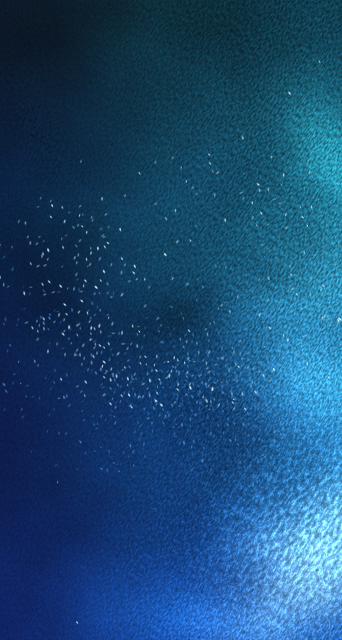
Give the GLSL for this background, as a WebGL 2 fragment shader.

```glsl
#version 300 es
precision highp float;
// Blue and teal powder mist glowing from the right, with drifting pale flecks.
uniform vec2 u_resolution;
out vec4 fragColor;

vec2 hash2(vec2 p) {
  vec3 q = fract(p.xyx * vec3(0.1031, 0.1030, 0.0973));
  q += dot(q, q.yzx + 33.33);
  return fract((q.xx + q.yz) * q.zy);
}

float gradientDot(vec2 cell, vec2 offset) {
  float angle = 6.2832 * hash2(cell + 400.0).x;
  return dot(vec2(cos(angle), sin(angle)), offset);
}

float gradientNoise(vec2 p) {
  vec2 i = floor(p), f = fract(p), e = vec2(0, 1);
  vec2 w = f * f * f * (f * (f * 6.0 - 15.0) + 10.0);
  return mix(mix(gradientDot(i, f), gradientDot(i + e.yx, f - e.yx), w.x),
             mix(gradientDot(i + e, f - e), gradientDot(i + 1.0, f - 1.0), w.x), w.y);
}

float fbm(vec2 p) {
  float sum = 0.0, amp = 0.6;
  for (int i = 0; i < 4; i++) {
    sum += amp * gradientNoise(p);
    p = mat2(1.6, 1.2, -1.2, 1.6) * p + 7.3;
    amp *= 0.5;
  }
  return sum;
}

mat2 rotation(float a) { return mat2(cos(a), -sin(a), sin(a), cos(a)); }

// Soft elliptical spot, tilted by an angle.
float glow(vec2 p, vec2 center, vec2 size, float tilt) {
  vec2 d = rotation(tilt) * (p - center) / size;
  return exp(-dot(d, d));
}

// One grid of small tilted flecks; returns their brightness.
float flecks(vec2 p, float cells, float density, float seed) {
  vec2 id = floor(p * cells);
  vec2 place = hash2(id + seed), look = hash2(id + seed + 57.0);
  vec2 d = fract(p * cells) - 0.5 - (place - 0.5) * 0.5;
  d = rotation(0.6 + (look.x - 0.5) * 1.6) * d / cells;
  vec2 size = vec2(0.0025, 0.0013) * mix(0.6, 1.15, look.y);
  float dist = (length(d / size) - 1.0) * size.y;
  float edge = 0.7 / u_resolution.y;
  float present = step(hash2(id + seed + 131.0).x, density);
  return present * smoothstep(edge, -edge, dist) * mix(0.35, 1.0, look.x * look.x);
}

// Vertical ramp through four colours.
vec3 ramp(float y, vec3 a, vec3 b, vec3 c, vec3 d) {
  vec3 color = mix(a, b, smoothstep(0.0, 0.32, y));
  color = mix(color, c, smoothstep(0.3, 0.65, y));
  return mix(color, d, smoothstep(0.65, 1.0, y));
}

void main() {
  vec2 uv = gl_FragCoord.xy / u_resolution;
  vec2 p = gl_FragCoord.xy / u_resolution.y;
  float cloud = fbm(p * 5.0 + 3.0);
  vec2 q = p + 0.05 * vec2(cloud, fbm(p * 6.0 + 19.0));

  // Dark left side, deep blue middle and bright right side.
  vec3 left = ramp(uv.y, vec3(0.06, 0.14, 0.39), vec3(0.05, 0.12, 0.31),
                   vec3(0.04, 0.13, 0.26), vec3(0.05, 0.10, 0.16));
  vec3 middle = ramp(uv.y, vec3(0.08, 0.27, 0.60), vec3(0.06, 0.22, 0.43),
                     vec3(0.07, 0.27, 0.38), vec3(0.05, 0.18, 0.23));
  vec3 right = ramp(uv.y, vec3(0.13, 0.42, 0.80), vec3(0.16, 0.50, 0.76),
                    vec3(0.11, 0.43, 0.55), vec3(0.06, 0.24, 0.31));
  float x = uv.x + 0.12 * cloud;
  vec3 color = mix(left, middle, smoothstep(0.0, 0.55, x));
  color = mix(color, right, smoothstep(0.5, 1.0, x));

  // Mist glows along the right and bottom edges.
  color += vec3(0.07, 0.25, 0.25) * glow(q, vec2(0.52, 0.76), vec2(0.09, 0.07), -0.9);
  color += vec3(0.08, 0.17, 0.19) * glow(q, vec2(0.54, 0.54), vec2(0.12, 0.10), 0.0);
  color += vec3(0.10, 0.22, 0.22) * glow(q, vec2(0.54, 0.37), vec2(0.12, 0.05), -0.4);
  color += vec3(0.36, 0.35, 0.23) * glow(q, vec2(0.50, 0.125), vec2(0.15, 0.075), 0.75);
  color += vec3(0.03, 0.11, 0.18) * glow(q, vec2(0.30, 0.04), vec2(0.13, 0.05), 0.0);
  color *= 1.0 - 0.22 * glow(q, vec2(0.28, 0.51), vec2(0.07, 0.04), 0.3);
  color *= 1.0 + 0.28 * cloud;

  // Fine slanted powder grain, coarser in the lower right.
  float coarse = glow(p, vec2(0.50, 0.17), vec2(0.20, 0.17), 0.6);
  vec2 g = rotation(1.0) * p;
  float grain = mix(gradientNoise(g * vec2(160, 330)), gradientNoise(g * vec2(85, 190)), coarse);
  grain += 0.5 * gradientNoise(g * vec2(260, 430) + 9.0);
  float powder = 0.35 + 0.55 * smoothstep(0.15, 0.8, uv.x);
  powder += 0.4 * glow(p, vec2(0.06, 0.79), vec2(0.10, 0.025), -1.0);
  color *= 1.0 + 0.62 * powder * grain;
  color += vec3(0.22, 0.32, 0.32) * coarse * max(grain, 0.0);

  // Flecks gather in an arc from the left to the lower middle.
  float white = 0.42 * glow(p, vec2(0.15, 0.45), vec2(0.08, 0.055), -0.4)
              + 0.20 * glow(p, vec2(0.11, 0.60), vec2(0.08, 0.09), 0.0)
              + 0.34 * glow(p, vec2(0.30, 0.42), vec2(0.12, 0.045), 0.1)
              + 0.13 * glow(p, vec2(0.37, 0.71), vec2(0.10, 0.06), 0.0)
              + 0.10 * glow(p, vec2(0.45, 0.53), vec2(0.14, 0.10), 0.0);
  float blue = 0.50 * glow(p, vec2(0.29, 0.38), vec2(0.12, 0.07), 0.2)
             + 0.14 * glow(p, vec2(0.10, 0.43), vec2(0.13, 0.12), 0.0)
             + 0.30 * glow(p, vec2(0.45, 0.35), vec2(0.13, 0.16), 0.0);
  for (int i = 0; i < 3; i++) {
    float layer = float(i), cells = 68.0 + 17.0 * layer;
    vec2 s = rotation(0.25 + 0.4 * layer) * p + 2.0;
    float pale = flecks(s, cells, white * 0.75, 11.0 + 40.0 * layer);
    float tinted = flecks(s + 0.37, cells, blue * 0.8, 23.0 + 40.0 * layer);
    color = mix(color, vec3(0.30, 0.62, 0.88), 0.8 * tinted);
    color = mix(color, vec3(0.80, 0.93, 0.98), pale);
  }
  fragColor = vec4(clamp(color, 0.0, 1.0), 1.0);
}
```
